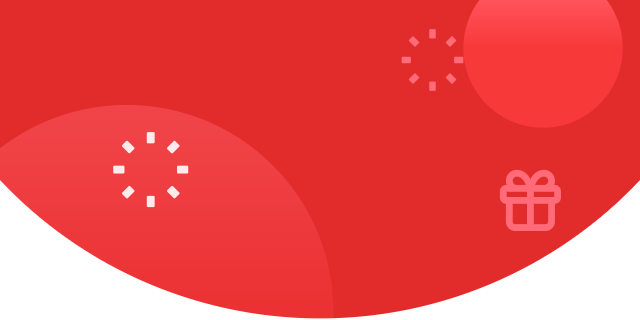
Reproduce this background procedurally as a Shadertoy shader.

```glsl
// Red banner with a curved lower edge, two gradient discs, two tick rings and a gift icon.
#define BASE_RED vec3(0.886, 0.172, 0.172)
#define PINK vec3(1.0, 0.42, 0.47)
#define PALE vec3(1.0, 0.92, 0.92)
#define BANNER vec3(1.0, 1.378, 1.373)      // centre x, centre y, radius
#define LEFT_DISC vec3(0.396, 0.026, 0.646)
#define RIGHT_DISC vec3(1.697, 0.850, 0.249)
#define PALE_RING vec3(0.471, 0.470, 0.1172)
#define PINK_RING vec3(1.3516, 0.8125, 0.0964)
#define GIFT vec3(1.6576, 0.3737, 0.00943)  // centre x, centre y, icon unit
#define GIFT_STROKE 1.13                    // half width in icon units

const float FAR = 1e3;

float disc(vec2 p, vec3 circle) {
    return length(p - circle.xy) - circle.z;
}

float roundBox(vec2 p, vec2 halfSize, float radius) {
    vec2 d = abs(p) - halfSize + radius;
    return length(max(d, 0.0)) + min(max(d.x, d.y), 0.0) - radius;
}

// Eight rounded ticks, folded into one sector around the centre
float tickRing(vec2 p, vec3 ring) {
    p = (p - ring.xy) / ring.z;
    float sector = radians(45.0);
    float angle = atan(p.y, p.x);
    angle -= sector * floor(angle / sector + 0.5);
    vec2 folded = length(p) * vec2(cos(angle), sin(angle));
    return roundBox(folded - vec2(0.85, 0.0), vec2(0.15, 0.105), 0.035) * ring.z;
}

// Approximate distance to an axis-aligned ellipse outline
float ellipseLine(vec2 p, vec2 radii) {
    float k = length(p / radii);
    return abs(k * (k - 1.0) / max(length(p / (radii * radii)), 1e-4));
}

// Outline gift: lid, box, ribbon and a mirrored bow
float gift(vec2 p) {
    p = (p - GIFT.xy) / GIFT.z;
    float lid = abs(roundBox(p - vec2(0.0, 2.0), vec2(9.0, 2.0), 1.0));
    float box = abs(roundBox(p - vec2(0.0, -2.5), vec2(7.0, 6.5), 2.0));
    box = max(box, p.y + GIFT_STROKE);
    float ribbon = length(vec2(p.x, p.y - clamp(p.y, -9.0, 4.0)));

    vec2 side = vec2(abs(p.x), p.y);
    float bow = side.x > 4.5
        ? abs(length(side - vec2(4.5, 6.5)) - 2.5)
        : ellipseLine(side - vec2(4.45, 1.0), vec2(4.8, 8.0));
    if (side.y < 4.0) bow = FAR;

    return (min(min(lid, box), min(ribbon, bow)) - GIFT_STROKE) * GIFT.z;
}

// Antialiased coverage of a signed distance in canvas heights
float cover(float d) {
    return clamp(0.5 - d * iResolution.y, 0.0, 1.0);
}

void mainImage(out vec4 fragColor, in vec2 fragCoord) {
    vec2 p = fragCoord / iResolution.y;

    // Discs with vertical gradients
    vec3 leftColor = mix(vec3(0.92, 0.185, 0.19), vec3(0.945, 0.275, 0.295),
                         smoothstep(0.0, 1.0, clamp(p.y / 0.68, 0.0, 1.0) * 0.7 + 0.15));
    vec3 rightColor = mix(vec3(0.972, 0.222, 0.228), vec3(1.0, 0.325, 0.355),
                          clamp((p.y - 0.85) / 0.15, 0.0, 1.0));
    vec3 color = mix(BASE_RED, leftColor, cover(disc(p, LEFT_DISC)));
    color = mix(color, rightColor, cover(disc(p, RIGHT_DISC)));

    // Icons
    color = mix(color, PINK, cover(tickRing(p, PINK_RING)));
    color = mix(color, PALE, cover(tickRing(p, PALE_RING)));
    color = mix(color, PINK, cover(gift(p)));

    // White outside the curved banner
    color = mix(vec3(1.0), color, cover(disc(p, BANNER)));
    fragColor = vec4(color, 1.0);
}
```
